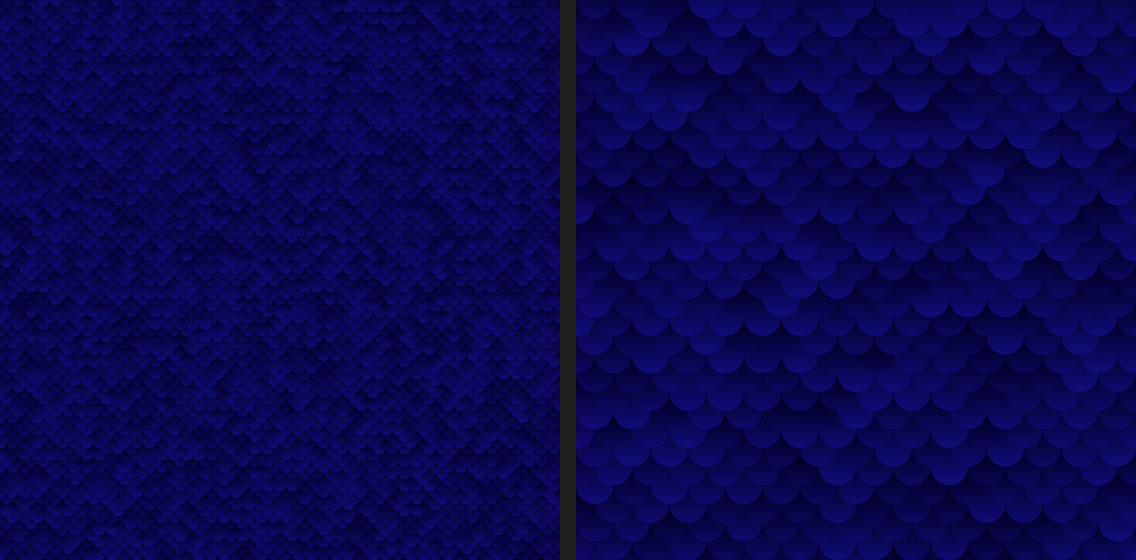
Left, the full canvas; right, a detail of the centre.
Write a Shadertoy shader that draws this pattern.

```glsl
// Overlapping deep blue scales: rows of circles, each row half a scale apart
// and shifted sideways, with upper rows lying over lower ones. Every scale
// fades from a light lower rim to a dark top, with a tone of its own.

const float SCALES_ACROSS = 45.0;
const float RADIUS = 0.5;
const vec3 DARK_BLUE = vec3(0.006, 0.003, 0.165);
const vec3 LIGHT_BLUE = vec3(0.067, 0.043, 0.46);

// Sine-free hash of a 2D cell to 0..1
float hash21(vec2 cell) {
    vec3 h = fract(cell.xyx * vec3(0.1031, 0.1030, 0.0973));
    h += dot(h, h.yzx + 33.33);
    return fract((h.x + h.y) * h.z);
}

// Smoothly interpolated lattice noise
float valueNoise(vec2 p) {
    vec2 cell = floor(p);
    vec2 f = fract(p);
    vec2 s = f * f * (3.0 - 2.0 * f);
    float lower = mix(hash21(cell), hash21(cell + vec2(1.0, 0.0)), s.x);
    float upper = mix(hash21(cell + vec2(0.0, 1.0)), hash21(cell + 1.0), s.x);
    return mix(lower, upper, s.y);
}

// Center of the scale nearest to p within one row; even rows are shifted
vec2 scaleCenter(vec2 p, float row) {
    float shift = 0.5 * (1.0 - mod(row, 2.0));
    return vec2(floor(p.x - shift + 0.5) + shift, row * RADIUS);
}

// Vertical fade, individual tone and faint patches on one scale
vec3 scaleColor(vec2 p, vec2 center) {
    float fade = -0.85 * (p.y - center.y);
    float tone = 0.56 * (hash21(center * 2.0 + 17.0) - 0.5);
    float patches = 0.1 * (valueNoise(center / vec2(2.5, 1.2) + 51.0) - 0.5);
    float light = clamp(0.41 + fade + tone + patches, 0.0, 1.0);
    return mix(DARK_BLUE, LIGHT_BLUE, light);
}

// Coverage of a disc with a smoothed edge
float discMask(vec2 offset, float radius, float blur) {
    return 1.0 - smoothstep(-blur, blur, length(offset) - radius);
}

void mainImage(out vec4 fragColor, in vec2 fragCoord) {
    vec2 p = fragCoord / iResolution.y * SCALES_ACROSS;
    float blur = 0.6 * SCALES_ACROSS / iResolution.y;

    // The row above covers the row below wherever its discs reach
    float row = floor(p.y / RADIUS);
    vec2 back = scaleCenter(p, row);
    vec2 front = scaleCenter(p, row + 1.0);
    float cover = discMask(p - front, RADIUS, blur);

    vec3 color = mix(scaleColor(p, back), scaleColor(p, front), cover);
    fragColor = vec4(color, 1.0);
}
```
